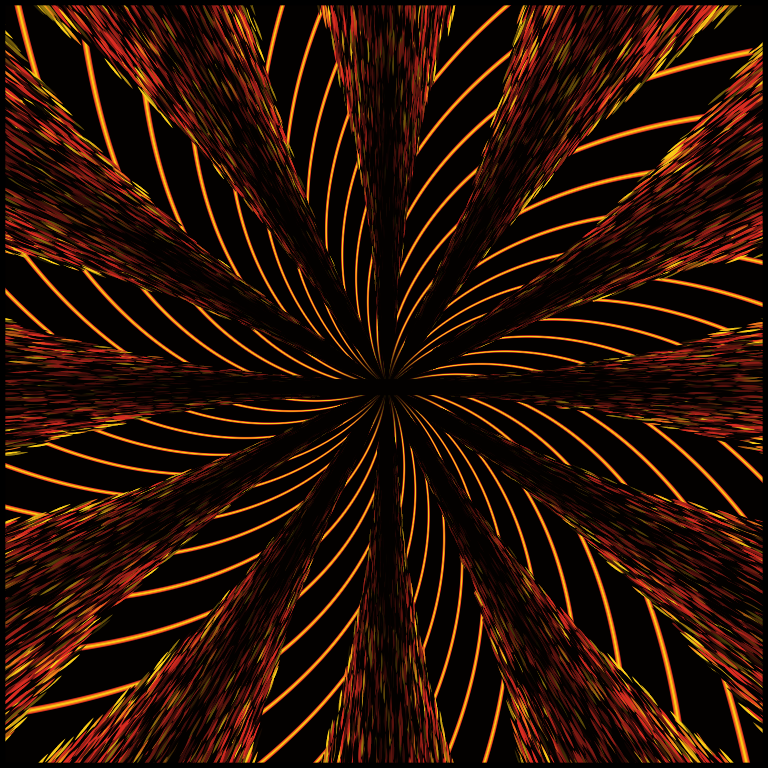
This background is drawn by a three.js fragment shader. Its source:

```glsl
varying vec2 vUv;

const float TAU = 6.2831853;
const vec2 CENTER = vec2(0.504, 0.496);
const float FRAME = 0.007;
const float SOFT = 0.0008;

// Spiral lines
const float LINE_COUNT = 50.0;
const float LINE_PHASE = 1.733;
const float TWIST = 2.212;
const float UNTWIST = 0.978;
const float BUNCHING = 0.035;
const float LEAN = 0.014;

// Flared beams and their streaks
const float BEAM_COUNT = 12.0;
const float BEAM_CORE = 0.0104;
const float BEAM_TAPER = 0.13;
const float BEAM_FLARE = 0.316;
const float APEX = 0.1;
const float COLUMNS = 170.0;
const float ROWS = 17.0;
const int LAYERS = 4;

const vec3 BLACK = vec3(0.012, 0.002, 0.0);
const vec3 RED = vec3(0.86, 0.17, 0.13);
const vec3 ORANGE = vec3(0.94, 0.47, 0.10);
const vec3 YELLOW = vec3(0.98, 0.80, 0.09);

float hash(vec3 p) {
  return fract(sin(dot(p, vec3(12.99, 78.23, 37.72))) * 43758.5);
}

vec3 fireHue(float warmth) {
  vec3 color = mix(RED, ORANGE, smoothstep(0.66, 0.82, warmth));
  return mix(color, YELLOW, smoothstep(0.82, 0.96, warmth));
}

float beamHalfWidth(float along) {
  return min(BEAM_CORE, BEAM_TAPER * along) + BEAM_FLARE * along * along;
}

// Thin glowing lines that unwind from the center
vec3 spiralLines(float radius, float angle) {
  float spacing = TAU / LINE_COUNT;
  float turn = angle + TWIST * radius - UNTWIST * radius * radius;
  float sway = BUNCHING * cos(4.0 * turn - 1.745) + LEAN * cos(turn - 2.44);
  float bunched = turn - LINE_PHASE - sway;
  float offset = abs(fract(bunched / spacing + 0.5) - 0.5) * spacing;
  float slope = length(vec2(1.0 / max(radius, 0.001), TWIST - 2.0 * UNTWIST * radius));
  float dist = offset / slope;
  float halfWidth = 0.0009 + 0.0046 * radius;
  float across = dist / halfWidth;
  vec3 color = mix(YELLOW, ORANGE, smoothstep(0.1, 0.5, across));
  color = mix(color, RED, smoothstep(0.5, 0.9, across));
  float cover = 1.0 - smoothstep(halfWidth - SOFT, halfWidth + SOFT, dist);
  return mix(BLACK, color, cover * smoothstep(0.0, 0.08, radius));
}

// One layer of tapered streaks; alpha holds the coverage
vec4 streaks(float along, float side, float beam, float layer) {
  float reach = along + APEX;
  float column = side / reach * COLUMNS + 0.37 * layer;
  float columnId = floor(column);
  float shift = hash(vec3(columnId, beam, layer)) * 7.0;
  float row = log(reach) * ROWS + shift;
  float rowId = floor(row);
  vec2 local = vec2(column - columnId, row - rowId) - 0.5;

  vec3 id = vec3(columnId, rowId, beam + 17.0 * layer);
  float pick = hash(id);
  float shade = hash(id + 31.7);
  float keep = hash(id + 63.1);

  // Position of the whole streak within its beam
  float midReach = exp((rowId + 0.5 - shift) / ROWS);
  float midAlong = max(midReach - APEX, 0.0);
  float midSide = (columnId + 0.5 - 0.37 * layer) / COLUMNS * midReach;
  float edge = abs(midSide) / max(beamHalfWidth(midAlong), 0.001);
  float alive = step(edge, 0.92 + 0.12 * shade) * step(0.2, keep);

  float soft = SOFT * COLUMNS / reach;
  float halfWidth = 0.42 * (1.0 - 4.0 * local.y * local.y);
  float cover = 1.0 - smoothstep(-soft, soft, abs(local.x) - halfWidth);
  cover *= 1.0 - smoothstep(0.42, 0.50, abs(local.y));

  // Brightness grows outward and toward the rim; hue is scattered
  float outward = smoothstep(0.04, 0.6, midAlong);
  float gain = 0.22 + 0.62 * outward * (0.55 + 0.45 * edge);
  gain += 0.4 * edge * edge * smoothstep(0.02, 0.15, midAlong);
  float level = clamp((pick * gain - 0.28) / 0.5, 0.0, 1.0);
  float warmth = shade + 0.2 * local.y + 0.2 * outward * smoothstep(0.8, 1.0, edge);
  return vec4(mix(BLACK, fireHue(warmth), level), cover * alive);
}

void main() {
  vec2 p = vUv - CENTER;
  float radius = length(p);
  float angle = atan(p.y, p.x);
  vec3 color = spiralLines(radius, angle);

  // Fold the plane into equal beams
  float sector = TAU / BEAM_COUNT;
  float beam = floor(angle / sector + 0.5);
  float beamAngle = angle - beam * sector;
  float along = radius * cos(beamAngle);
  float side = radius * sin(beamAngle);
  beam = mod(beam, BEAM_COUNT);

  // Dark beam bodies, with the level beam running through the center
  float body = abs(side) - beamHalfWidth(along) * 0.97;
  body = min(body, max(abs(p.y) - BEAM_CORE, abs(p.x) - 0.1));
  color = mix(color, BLACK, 1.0 - smoothstep(-SOFT, SOFT, body));
  for (int i = 0; i < LAYERS; i++) {
    vec4 streak = streaks(along, side, beam, float(i));
    color = mix(color, streak.rgb, streak.a);
  }

  // Dark frame
  vec2 inset = min(vUv, 1.0 - vUv) - FRAME;
  color *= smoothstep(-SOFT, SOFT, min(inset.x, inset.y));
  gl_FragColor = vec4(color, 1.0);
}
```
